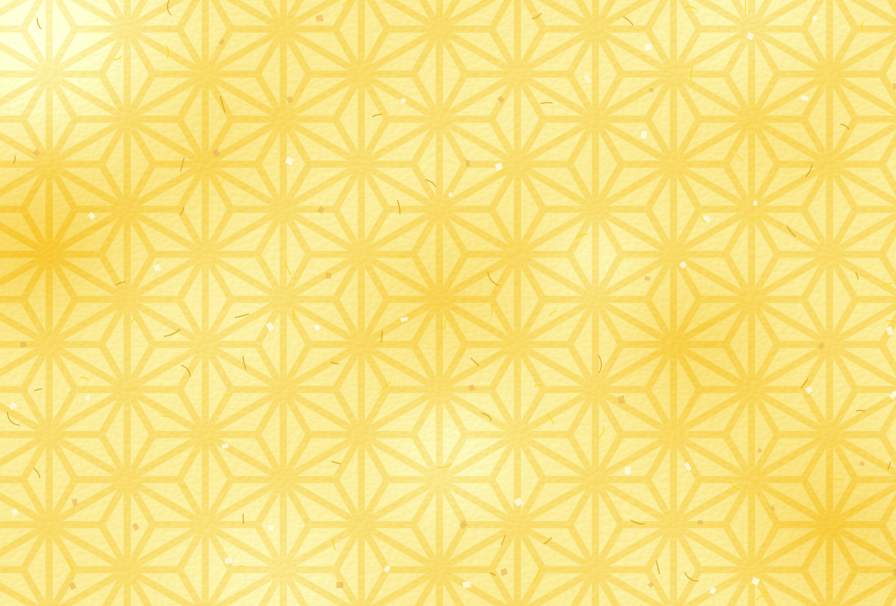
A Shadertoy shader for this pattern:

```glsl
const float PI = 3.14159265;
const vec3 PALE = vec3(0.99, 0.965, 0.70);
const vec3 GOLD = vec3(0.97, 0.81, 0.26);
const float STAR_PITCH = 0.1487;              // vertical star spacing, in canvas heights
const vec2 STAR_ORIGIN = vec2(0.725, 0.506);
const float LINE_HALF_WIDTH = 0.0059;

// Soft clouds: centre, radius, strength (positive is golden, negative is pale)
const vec4 CLOUDS[12] = vec4[12](
    vec4(0.05, 0.61, 0.15, 0.50), vec4(1.14, 0.44, 0.13, 0.36),
    vec4(1.38, 0.13, 0.15, 0.40), vec4(0.75, 0.50, 0.15, 0.20),
    vec4(1.31, 0.75, 0.15, 0.18), vec4(0.33, 0.75, 0.15, 0.16),
    vec4(0.05, 0.96, 0.18, -0.55), vec4(0.74, 0.24, 0.11, -0.28),
    vec4(0.98, 0.57, 0.08, -0.22), vec4(1.23, 0.97, 0.14, -0.22),
    vec4(0.46, 0.03, 0.14, -0.20), vec4(0.40, 0.42, 0.13, -0.10));

struct Fleck { vec2 pos; vec4 rnd; };

vec4 hash4(vec2 cell) {
    vec4 k = vec4(dot(cell, vec2(127.1, 311.7)), dot(cell, vec2(269.5, 183.3)),
                  dot(cell, vec2(419.2, 371.9)), dot(cell, vec2(83.7, 227.4)));
    return fract(sin(k) * 43758.547);
}

mat2 rotation(float angle) {
    float c = cos(angle), s = sin(angle);
    return mat2(c, -s, s, c);
}

float coverage(float dist, float blur) {
    return 1.0 - smoothstep(-blur, blur, dist);
}

// Distance to the nearest cellular feature point
float cellular(vec2 p) {
    vec2 cell = floor(p), f = fract(p);
    float nearest = 4.0;
    for (int y = -1; y <= 1; y++)
        for (int x = -1; x <= 1; x++) {
            vec2 offset = vec2(x, y);
            vec2 d = offset + hash4(cell + offset).xy - f;
            nearest = min(nearest, dot(d, d));
        }
    return sqrt(nearest);
}

// Paper grain lit from the upper left
float paperRelief(vec2 p) {
    vec2 q = p * vec2(95.0, 130.0);
    q += 0.4 * sin(q.yx * 0.37 + 1.7 * sin(q * 0.11));
    return cellular(q) - cellular(q + vec2(-0.25, 0.45));
}

float cloudTone(vec2 p) {
    float tone = 0.025 * (sin(p.x * 9.0 + 3.0 * sin(p.y * 5.0)) + sin(p.y * 13.0 - p.x * 7.0));
    for (int i = 0; i < 12; i++) {
        vec2 d = (p - CLOUDS[i].xy) / CLOUDS[i].z;
        tone += CLOUDS[i].w * exp(-dot(d, d));
    }
    return tone;
}

// Offset from the nearest star on a triangular lattice
vec2 starCell(vec2 p, float pitch) {
    vec2 period = pitch * vec2(sqrt(3.0), 1.0);
    vec2 a = mod(p + 0.5 * period, period) - 0.5 * period;
    vec2 b = mod(p, period) - 0.5 * period;
    return dot(a, a) < dot(b, b) ? a : b;
}

// Distance to six lines through the star, making twelve spokes
float spokeDistance(vec2 p) {
    float d = 1.0;
    for (int i = 0; i < 6; i++) {
        float angle = float(i) * PI / 6.0;
        d = min(d, abs(dot(p, vec2(-sin(angle), cos(angle)))));
    }
    return d;
}

// One randomly placed and turned fleck per grid cell
Fleck scatter(vec2 p, float size, float seed) {
    vec2 cell = floor(p / size);
    vec4 place = hash4(cell + seed);
    vec2 local = (fract(p / size) - mix(vec2(0.2), vec2(0.8), place.xy)) * size;
    return Fleck(rotation(place.z * PI) * local, hash4(cell + seed + 57.3));
}

float chipDistance(vec2 p, vec2 halfSize) {
    vec2 d = abs(p) - halfSize;
    return length(max(d, 0.0)) + min(max(d.x, d.y), 0.0);
}

float fibreDistance(vec2 p, float halfLength, float bend) {
    p.y += bend * p.x * p.x;
    p.x -= clamp(p.x, -halfLength, halfLength);
    return length(p) - 0.0011;
}

void mainImage(out vec4 fragColor, in vec2 fragCoord) {
    vec2 p = fragCoord / iResolution.y;
    float blur = 0.8 / iResolution.y;

    // Star lattice over clouded, grained paper
    float relief = paperRelief(p);
    float spokes = spokeDistance(starCell(p - STAR_ORIGIN, STAR_PITCH)) + 0.0012 * relief;
    float line = coverage(spokes - LINE_HALF_WIDTH, blur);
    float tone = 0.22 + cloudTone(p) + 0.40 * line + 0.20 * relief;
    vec3 color = mix(PALE, GOLD, clamp(tone, -0.65, 1.2));

    // Fine fibres
    Fleck fibre = scatter(p, 0.085, 11.0);
    float fibreMask = coverage(fibreDistance(fibre.pos, mix(0.004, 0.014, fibre.rnd.y),
                                             60.0 * (fibre.rnd.z - 0.5)), blur);
    vec3 fibreColor = mix(vec3(0.86, 0.65, 0.08), vec3(0.98, 0.86, 0.10), step(0.55, fibre.rnd.w));
    color = mix(color, fibreColor, 0.75 * fibreMask * step(fibre.rnd.x, 0.42));

    // Pale and amber paper chips
    Fleck chip = scatter(p, 0.1, 37.0);
    float chipMask = coverage(chipDistance(chip.pos, mix(vec2(0.003), vec2(0.0065), chip.rnd.yz)), blur);
    float amber = step(0.5, chip.rnd.w);
    vec3 chipColor = mix(vec3(1.0, 0.98, 0.88), vec3(0.91, 0.70, 0.30), amber);
    color = mix(color, chipColor, mix(0.9, 0.6, amber) * chipMask * step(chip.rnd.x, 0.38));

    fragColor = vec4(clamp(color, 0.0, 1.0), 1.0);
}
```
